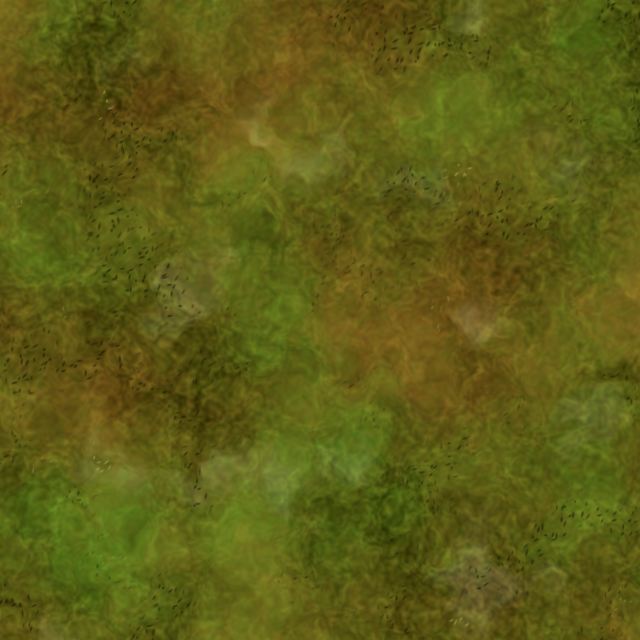
A WebGL 2 fragment shader for this texture:

```glsl
#version 300 es
precision highp float;

uniform vec2 u_resolution;
out vec4 fragColor;

// Integer hash of a lattice cell, two values in 0..1
vec2 hash2(vec2 cell, float seed) {
    uvec3 q = uvec3(ivec3(vec3(cell, seed)) + 4096);
    uint h = (q.x * 1597334677u) ^ (q.y * 3812015801u) ^ (q.z * 2798796415u);
    h = (h ^ (h >> 15)) * 2246822519u;
    h = (h ^ (h >> 13)) * 3266489917u;
    h ^= h >> 16;
    return vec2(h & 65535u, h >> 16) / 65535.0;
}

float cornerSlope(vec2 cell, vec2 offset, float seed) {
    float angle = 6.28319 * hash2(cell, seed).x;
    return dot(vec2(cos(angle), sin(angle)), offset);
}

float gradientNoise(vec2 p, float seed) {
    vec2 cell = floor(p);
    vec2 f = fract(p);
    vec2 blend = f * f * f * (f * (f * 6.0 - 15.0) + 10.0);
    vec2 e = vec2(0.0, 1.0);
    float low = mix(cornerSlope(cell, f, seed),
                    cornerSlope(cell + e.yx, f - e.yx, seed), blend.x);
    float high = mix(cornerSlope(cell + e.xy, f - e.xy, seed),
                     cornerSlope(cell + e.yy, f - e.yy, seed), blend.x);
    return mix(low, high, blend.y);
}

// Octave sum with constant contrast for any octave count
float fbm(vec2 p, int octaves, float gain, float seed) {
    const mat2 turn = mat2(1.6, 1.2, -1.2, 1.6);
    float sum = 0.0;
    float energy = 0.0;
    float amplitude = 1.0;
    for (int i = 0; i < octaves; i++) {
        sum += amplitude * gradientNoise(p, seed + float(i));
        energy += amplitude * amplitude;
        amplitude *= gain;
        p = turn * p + 7.3;
    }
    return sum / sqrt(energy);
}

// Soft slanted strokes scattered one per cell
float flecks(vec2 p, float density, float seed) {
    vec2 home = floor(p);
    float cover = 0.0;
    for (int y = -1; y <= 1; y++) {
        for (int x = -1; x <= 1; x++) {
            vec2 cell = home + vec2(x, y);
            vec2 shape = hash2(cell, seed + 1.0);
            vec2 d = p - cell - hash2(cell, seed);
            float angle = 0.2 + 1.5 * shape.x;
            vec2 axis = vec2(cos(angle), sin(angle));
            vec2 local = vec2(dot(d, axis), dot(d, vec2(-axis.y, axis.x)));
            float reach = length(local / vec2(0.35 + 0.4 * shape.y, 0.25));
            float present = step(hash2(cell, seed + 2.0).x, density);
            cover = max(cover, present * (1.0 - smoothstep(0.1, 1.0, reach)));
        }
    }
    return cover;
}

// Olive ramp: hue runs from green (negative) to rust (positive)
vec3 mossColor(float tone, float hue, float haze) {
    vec3 color = vec3(tone * (1.0 + 0.23 * hue),
                      tone * (1.0 - 0.23 * hue),
                      0.075 + 0.42 * (tone - 0.355));
    return color + haze * vec3(0.05, 0.05, 0.10);
}

void main() {
    vec2 uv = gl_FragCoord.xy / u_resolution.y;

    // Ragged edges for the broad patches
    vec2 warp = vec2(fbm(uv * 11.0, 3, 0.6, 10.0), fbm(uv * 11.0, 3, 0.6, 20.0));
    vec2 p = uv + 0.045 * warp;

    // Broad patches, mottling and fine grain
    float patches = fbm(p * 3.4, 4, 0.58, 30.0);
    float mottling = fbm(p * 17.0, 3, 0.75, 40.0);
    float grain = fbm(uv * 62.0 + 0.8 * warp, 2, 0.85, 50.0);
    float roughness = clamp(1.0 - 1.2 * patches + 0.8 * mottling, 0.5, 1.6);
    float tone = 0.362 + 0.17 * patches + 0.085 * mottling + 0.10 * grain * roughness;

    // Slow hue drift with slight fine variation
    float hue = 0.08 + 1.05 * fbm(p * 2.9, 3, 0.55, 60.0)
              + 0.3 * fbm(uv * 38.0, 2, 0.7, 70.0);

    // Pale hazy spots
    float haze = smoothstep(0.18, 0.62, fbm(p * 6.0, 3, 0.5, 80.0));
    tone += 0.04 * haze;
    vec3 color = mossColor(max(tone, 0.1), hue, haze);

    // Dark pits gather in the shaded patches
    float pitArea = smoothstep(0.05, 0.45, fbm(p * 8.0, 2, 0.6, 90.0) - 0.5 * patches);
    float pits = flecks(uv * 85.0 + 0.5 * warp, 0.55, 100.0) * pitArea;
    color *= 1.0 - 0.42 * pits;

    // Rare clusters of light flecks
    float fleckArea = smoothstep(0.36, 0.56, fbm(p * 9.0, 2, 0.5, 110.0));
    float light = flecks(uv * 95.0, 0.45, 120.0) * fleckArea;
    color = mix(color, vec3(0.62, 0.62, 0.34), 0.6 * light);

    fragColor = vec4(clamp(color, 0.0, 1.0), 1.0);
}
```
